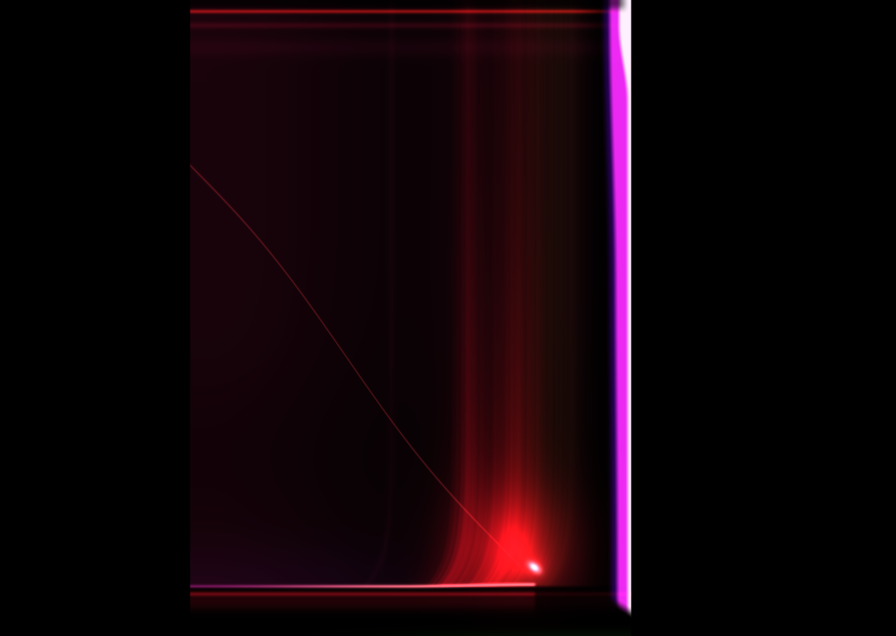
Write a Shadertoy shader that draws this background.

```glsl
// A dark wine-red panel between black margins, with a hot spark at its foot.
// Gaussian bands make the lines and glows; stretched value noise makes the
// vertical streaks, which bend left as they near the bottom line.

float hash(float n) { return fract(sin(n * 91.345) * 4375.85); }

float noise(float x) {
    float i = floor(x), f = fract(x);
    return mix(hash(i), hash(i + 1.0), f * f * (3.0 - 2.0 * f));
}

// Soft bump of height one around a centre
float band(float x, float centre, float width) {
    float d = (x - centre) / width;
    return exp(-d * d);
}

// Base tint, vertical streaks and the rising red haze
vec3 panelLight(vec2 uv) {
    vec3 wine = vec3(0.100, 0.012, 0.042);
    vec3 dusk = vec3(0.047, 0.008, 0.022);
    vec3 col = mix(wine, dusk, smoothstep(0.23, 0.45, uv.x));
    col *= 1.0 - 0.3 * band(uv.y, 0.28, 0.16);
    col += vec3(0.025, 0.004, 0.045) * band(uv.y, 0.08, 0.06) * smoothstep(0.53, 0.35, uv.x);

    float above = max(uv.y - 0.08, 0.0);
    float x = uv.x + 0.028 * exp(-above / 0.045);
    float grain = 0.6 + 0.5 * noise(x * 130.0) + 0.25 * noise(x * 380.0);
    float rise = 0.22 + 0.78 * exp(-above * 2.2);
    float low = exp(-above * 5.5);
    vec3 streaks = vec3(0.25, 0.015, 0.035) * band(x, 0.521, 0.009) * rise;
    streaks += vec3(0.14, 0.012, 0.02) * band(x, 0.545, 0.035) * rise;
    streaks += vec3(0.19, 0.02, 0.018) * band(x, 0.583, 0.022) * rise;
    streaks += vec3(0.30, 0.02, 0.03) * band(x, 0.555, 0.042) * low;
    streaks += vec3(0.055, 0.030, 0.006) * band(x, 0.62, 0.032);
    streaks += vec3(0.025, 0.004, 0.012) * band(x, 0.437, 0.004);
    col += streaks * grain;
    return col * (1.0 - 0.85 * smoothstep(0.640, 0.672, uv.x));
}

// Thin falling curve from the left edge to the spark
float scratch(vec2 uv) {
    float t = (uv.x - 0.2122) / 0.348;
    float curve = 0.740 - 0.601 * t + 0.017 * sin(6.2832 * t);
    float fade = smoothstep(1.15, 0.85, t);
    return band((uv.y - curve) / 1.58, 0.0, 0.0014) * fade;
}

// Spark with its red plume, measured in canvas heights
vec3 spark(vec2 uv, float aspect) {
    vec2 d = (uv - vec2(0.5964, 0.108)) * vec2(aspect, 1.0);
    vec2 plume = d - vec2(-0.028, 0.030);
    vec3 col = vec3(0.72, 0.05, 0.07) * exp(-length(plume * vec2(1.0, 0.75)) / 0.034);
    col += vec3(0.25, 0.02, 0.03) * exp(-dot(plume, plume) / 0.007);
    col += vec3(0.75, 0.08, 0.12) * exp(-length(d) / 0.014);
    vec2 core = vec2(d.x + 0.5 * d.y, d.y);
    return col + vec3(1.2, 0.95, 1.1) * exp(-dot(core, core) / 0.00006);
}

// Bright strip on the right: violet fringe, magenta body, white rim
vec3 rightStrip(vec2 uv) {
    float top = smoothstep(0.55, 0.98, uv.y);
    float left = mix(0.6885, 0.682, top) - 0.002 * smoothstep(0.1, 0.6, uv.y);
    float rim = mix(0.7015, 0.692, smoothstep(0.84, 0.96, uv.y));
    vec3 col = vec3(0.16, 0.01, 0.36) * smoothstep(left - 0.011, left, uv.x);
    col = mix(col, vec3(0.92, 0.16, 0.95), smoothstep(left - 0.003, left + 0.004, uv.x));
    col = mix(col, vec3(1.0, 0.94, 1.0), smoothstep(rim - 0.004, rim + 0.002, uv.x));
    float corner = 0.035 + 0.9 * max(0.7044 - uv.x, 0.0);
    float foot = smoothstep(corner - 0.008, corner + 0.012, uv.y);
    float head = 1.0 - 0.6 * smoothstep(0.977, 0.995, uv.y) * smoothstep(0.703, 0.69, uv.x);
    return col * foot * head;
}

void mainImage(out vec4 fragColor, in vec2 fragCoord) {
    vec2 uv = fragCoord / iResolution.xy;
    float aspect = iResolution.x / iResolution.y;
    float aa = 1.0 / iResolution.x;

    // Panel body above the bottom line, with the diagonal scratch
    vec3 col = panelLight(uv);
    col += vec3(0.23, 0.055, 0.06) * scratch(uv);
    float body = smoothstep(0.074, 0.082, uv.y);
    col *= body * (1.0 - 0.7 * smoothstep(0.982, 0.995, uv.y));

    // Red lines along the top
    float topFade = smoothstep(0.70, 0.64, uv.x);
    col += vec3(0.50, 0.05, 0.04) * band(uv.y, 0.982, 0.0032) * topFade;
    col += vec3(0.13, 0.01, 0.035) * band(uv.y, 0.960, 0.005) * topFade;
    col += vec3(0.045, 0.004, 0.02) * band(uv.y, 0.925, 0.014) * topFade;

    // Bottom line, its red echoes and the green-black footer
    float lineEnd = smoothstep(0.600, 0.594, uv.x);
    float lineHeat = smoothstep(0.21, 0.50, uv.x);
    vec3 lineColor = mix(vec3(0.36, 0.06, 0.28), vec3(0.95, 0.42, 0.48), lineHeat);
    float lineY = 0.078 + 0.003 * smoothstep(0.45, 0.60, uv.x);
    col += lineColor * band(uv.y, lineY, 0.0027) * lineEnd;
    float dimRight = mix(0.25, 1.0, lineEnd);
    col += vec3(0.34, 0.025, 0.05) * band(uv.y, 0.066, 0.0035) * dimRight;
    col += vec3(0.13, 0.01, 0.025) * band(uv.y, 0.055, 0.014) * dimRight;
    col += vec3(0.012, 0.045, 0.008) * band(uv.y, 0.0, 0.010) * smoothstep(0.3, 0.65, uv.x);

    // Lights on top
    col += spark(uv, aspect) * mix(0.12, 1.0, body);
    col += rightStrip(uv);

    // Black margins
    float panel = smoothstep(0.2122 - aa, 0.2122 + aa, uv.x);
    panel *= smoothstep(0.7044 + aa, 0.7044 - aa, uv.x);
    fragColor = vec4(clamp(col * panel, 0.0, 1.0), 1.0);
}
```
